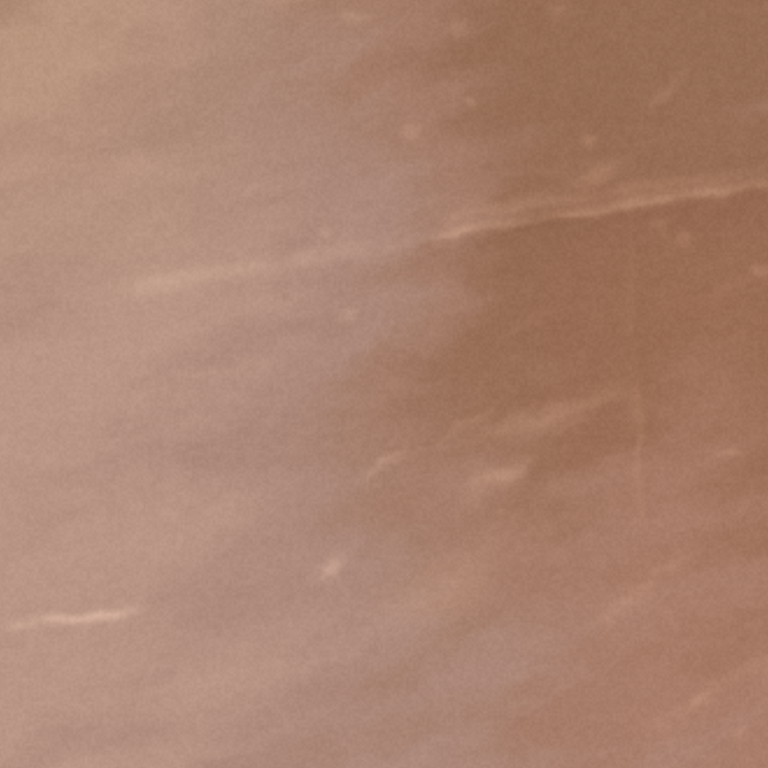
This texture is drawn by a Shadertoy shader. Its source:

```glsl
const vec3 UMBER = vec3(0.590, 0.428, 0.335);
const vec3 CLAY  = vec3(0.648, 0.492, 0.416);
const vec3 ROSE  = vec3(0.674, 0.534, 0.480);
const vec3 BLUSH = vec3(0.728, 0.588, 0.526);
const vec3 GLINT = vec3(1.0, 0.95, 0.84);

float hash(vec2 p) {
    vec3 q = fract(p.xyx * vec3(0.1031, 0.1030, 0.0973));
    q += dot(q, q.yzx + 33.33);
    return fract((q.x + q.y) * q.z);
}

float noise(vec2 p) {
    vec2 cell = floor(p), f = fract(p);
    f = f * f * (3.0 - 2.0 * f);
    return mix(mix(hash(cell), hash(cell + vec2(1, 0)), f.x),
               mix(hash(cell + vec2(0, 1)), hash(cell + vec2(1, 1)), f.x), f.y);
}

float fbm(vec2 p) {
    float sum = 0.0, amp = 0.5;
    for (int i = 0; i < 4; i++) {
        sum += amp * noise(p);
        p = p * 2.03 + 17.3;
        amp *= 0.5;
    }
    return sum / 0.9375;
}

vec2 rotate(vec2 p, float angle) {
    float c = cos(angle), s = sin(angle);
    return vec2(c * p.x + s * p.y, c * p.y - s * p.x);
}

// Soft elongated spot
float smear(vec2 p, vec2 center, float angle, vec2 size) {
    vec2 q = rotate(p - center, angle) / size;
    return exp(-dot(q, q));
}

// Tapered line: x is the lit ridge, y the shade on its right-hand side
vec2 crease(vec2 p, vec2 a, vec2 b, float width) {
    vec2 along = normalize(b - a);
    float t = dot(p - a, along) / length(b - a);
    float d = dot(p - a, vec2(-along.y, along.x)) / width;
    float taper = smoothstep(0.0, 0.25, t) * smoothstep(1.15, 0.8, t);
    float shade = smoothstep(0.0, -1.0, d) * exp(min(d, 0.0) * 0.3);
    return taper * vec2(exp(-d * d), shade);
}

vec3 skinTone(float t) {
    vec3 col = mix(UMBER, CLAY, smoothstep(0.0, 0.38, t));
    col = mix(col, ROSE, smoothstep(0.34, 0.66, t));
    return mix(col, BLUSH, smoothstep(0.62, 1.0, t));
}

// Many small pale flecks, mostly in the right two thirds
float flecks(vec2 p) {
    float sum = 0.0;
    for (int i = 0; i < 30; i++) {
        float k = float(i) + 3.0;
        vec2 center = vec2(mix(0.38, 1.0, hash(vec2(k, 1.7))), hash(vec2(k, 5.1)));
        float angle = mix(0.1, 0.7, hash(vec2(k, 9.4)));
        vec2 size = vec2(mix(0.010, 0.050, pow(hash(vec2(k, 13.2)), 2.0)),
                         mix(0.006, 0.013, hash(vec2(k, 21.8))));
        sum += mix(0.15, 0.8, hash(vec2(k, 33.6))) * smear(p, center, angle, size);
    }
    return sum;
}

void mainImage(out vec4 fragColor, in vec2 fragCoord) {
    vec2 p = fragCoord / iResolution.xy;
    vec2 wobble = vec2(fbm(p * 18.0), fbm(p * 18.0 + 40.0)) - 0.5;
    vec2 q = p + 0.035 * wobble;

    // Broad light-to-dark sweep with slanted clouds
    float clouds = fbm(rotate(q, 0.42) * vec2(3.0, 7.0) + 4.0) - 0.5;
    float wisps = fbm(rotate(q, 0.25) * vec2(6.0, 24.0) + 11.0) - 0.5;
    float sweep = mix(p.x, smoothstep(0.15, 0.85, p.x), 0.6);
    float tone = 0.92 - 0.88 * sweep * (0.60 + 0.40 * smoothstep(0.0, 0.55, p.y));
    tone += 0.55 * clouds + 0.34 * wisps;
    tone -= 0.14 * smear(q, vec2(0.70, 0.93), 0.2, vec2(0.28, 0.10));
    tone -= 0.22 * smear(q, vec2(0.82, 0.88), 0.2, vec2(0.13, 0.025));
    tone -= 0.12 * smear(q, vec2(0.72, 0.64), 0.15, vec2(0.16, 0.07));
    tone -= 0.35 * smear(q, vec2(0.0, 0.99), 0.3, vec2(0.05, 0.03));
    vec3 col = skinTone(clamp(tone, 0.0, 1.0));

    // Yellower top left, ruddier right
    col += vec3(0.0, 0.0, -0.028) * smoothstep(0.5, 1.0, p.y) * smoothstep(0.6, 0.0, p.x);
    col += vec3(0.014, -0.002, -0.004) * smoothstep(0.5, 0.9, p.x) * smoothstep(0.9, 0.6, p.y);

    // Long slanted folds and one faint upright fold, worn away in places
    vec2 bend = p + 0.016 * wobble;
    float wear = smoothstep(0.25, 0.7, fbm(p * 13.0 + 70.0)) * 1.3 + 0.15;
    vec2 mainFold = crease(bend, vec2(0.44, 0.672), vec2(1.06, 0.772), 0.008);
    vec2 upperFold = crease(bend, vec2(0.50, 0.705), vec2(0.98, 0.775), 0.009);
    vec2 faintFold = crease(bend, vec2(0.06, 0.608), vec2(0.62, 0.70), 0.014);
    vec2 lowFold = crease(bend, vec2(-0.08, 0.165), vec2(0.19, 0.209), 0.008);
    vec2 uprightFold = crease(bend, vec2(0.835, 0.27), vec2(0.822, 0.68), 0.007);
    vec2 cornerFold = crease(bend, vec2(0.76, 0.17), vec2(0.90, 0.285), 0.010);
    float ridge = 0.55 * mainFold.x + 0.3 * upperFold.x + 0.32 * faintFold.x
                + 0.75 * lowFold.x + 0.16 * uprightFold.x + 0.45 * cornerFold.x;
    float shade = mainFold.y + 0.25 * lowFold.y + 0.4 * uprightFold.y;

    // Pale smears and flecks
    float pale = 0.45 * smear(q, vec2(0.57, 0.235), 0.5, vec2(0.10, 0.032));
    pale += 0.75 * smear(q, vec2(0.65, 0.385), 0.55, vec2(0.036, 0.011));
    pale += 0.50 * smear(q, vec2(0.71, 0.46), 0.3, vec2(0.09, 0.015));
    pale += 0.85 * smear(q, vec2(0.43, 0.257), 0.7, vec2(0.018, 0.011));
    pale += 0.7 * flecks(q);
    col += 0.105 * GLINT * (ridge * wear + pale) - 0.034 * shade;

    // Mottling and fine grain
    float mottle = noise(rotate(p, 0.3) * vec2(45.0, 80.0)) - 0.5;
    float grain = noise(p * 330.0) + 0.7 * noise(p * 190.0 + 9.0) - 0.85;
    col += 0.010 * mottle + 0.027 * grain;

    fragColor = vec4(clamp(col, 0.0, 1.0), 1.0);
}
```
